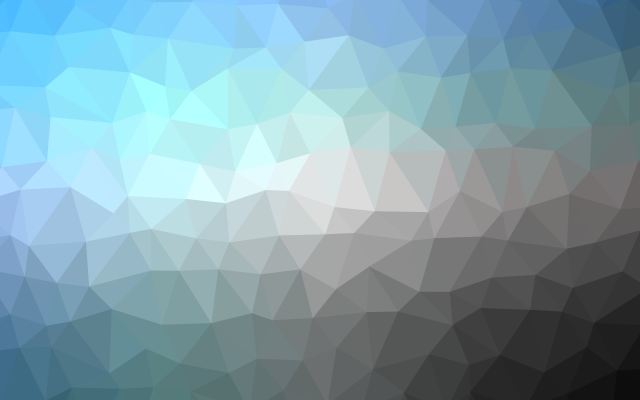
Write a WebGL 2 fragment shader that draws this background.

```glsl
#version 300 es
precision highp float;

uniform vec2 u_resolution;
out vec4 fragColor;

vec2 hash2(vec2 p) {
  vec3 q = fract(vec3(p.xyx) * vec3(0.1031, 0.1030, 0.0973));
  q += dot(q, q.yzx + 33.33);
  return fract((q.xx + q.yz) * q.zy);
}

float cross2(vec2 a, vec2 b) {
  return a.x * b.y - a.y * b.x;
}

// Staggered lattice point, displaced at random
vec2 node(vec2 id) {
  return id + vec2(0.5 * mod(id.y, 2.0), 0.0) + (hash2(id + 71.0) - 0.5) * 0.68;
}

// Five evenly spaced colour stops from left to right
vec3 ramp(float x, vec3 a, vec3 b, vec3 c, vec3 d, vec3 e) {
  float t = clamp(x, 0.0, 1.0) * 4.0;
  vec3 col = mix(a, b, clamp(t, 0.0, 1.0));
  col = mix(col, c, clamp(t - 1.0, 0.0, 1.0));
  col = mix(col, d, clamp(t - 2.0, 0.0, 1.0));
  return mix(col, e, clamp(t - 3.0, 0.0, 1.0));
}

float band(float low, float high, float y) {
  return clamp((y - low) / (high - low), 0.0, 1.0);
}

// Light field: blue sky, pale centre, dark lower right
vec3 lightField(vec2 uv) {
  float x = uv.x, y = uv.y;
  vec3 base = ramp(x, vec3(0.18, 0.36, 0.46), vec3(0.32, 0.48, 0.48),
    vec3(0.38, 0.40, 0.40), vec3(0.16), vec3(0.03));
  vec3 low = ramp(x, vec3(0.34, 0.50, 0.64), vec3(0.44, 0.59, 0.60),
    vec3(0.48, 0.49, 0.49), vec3(0.27), vec3(0.12));
  vec3 dusk = ramp(x, vec3(0.54, 0.68, 0.85), vec3(0.67, 0.79, 0.81),
    vec3(0.72), vec3(0.45), vec3(0.28));
  vec3 glow = ramp(x, vec3(0.66, 0.81, 1.0), vec3(0.80, 0.97, 1.0),
    vec3(0.93), vec3(0.62, 0.60, 0.60), vec3(0.43, 0.41, 0.41));
  vec3 high = ramp(x, vec3(0.48, 0.84, 1.0), vec3(0.65, 1.0, 1.0),
    vec3(0.74, 0.94, 0.93), vec3(0.45, 0.62, 0.64), vec3(0.35, 0.47, 0.47));
  vec3 top = ramp(x, vec3(0.26, 0.72, 1.0), vec3(0.48, 0.80, 1.0),
    vec3(0.55, 0.74, 0.95), vec3(0.40, 0.57, 0.76), vec3(0.17, 0.34, 0.48));
  vec3 col = mix(base, low, band(0.0, 0.20, y));
  col = mix(col, dusk, band(0.20, 0.38, y));
  col = mix(col, glow, band(0.38, 0.53, y));
  col = mix(col, high, band(0.53, 0.75, y));
  return mix(col, top, band(0.75, 1.0, y));
}

// Signed area against the longest side; negative when folded over
float quality(vec2 a, vec2 b, vec2 c) {
  float longest = max(dot(b - a, b - a), max(dot(c - b, c - b), dot(a - c, a - c)));
  return cross2(b - a, c - a) / longest;
}

float edgeDistance(vec2 p, vec2 a, vec2 b) {
  return cross2(b - a, p - a) / length(b - a);
}

// Adds one flat facet: colour in rgb, coverage in a
void addFacet(inout vec4 sum, vec2 p, vec2 a, vec2 b, vec2 c, float tone, vec2 extent, float px) {
  float d = min(edgeDistance(p, a, b), min(edgeDistance(p, b, c), edgeDistance(p, c, a)));
  float cover = clamp(d / px + 0.5, 0.0, 1.0);
  if (cover > 0.0) {
    vec3 col = lightField((a + b + c) / 3.0 / extent) * (1.0 + (tone - 0.5) * 0.09);
    sum += vec4(col, 1.0) * cover;
  }
}

void main() {
  float rows = 10.0;
  float px = rows / u_resolution.y;
  vec2 p = gl_FragCoord.xy * px;
  vec2 extent = u_resolution * px;
  vec4 sum = vec4(lightField(p / extent), 1.0) * 0.001;

  // Split each nearby quad along its better diagonal
  for (int j = -1; j <= 1; j++) {
    for (int i = -2; i <= 1; i++) {
      vec2 id = floor(p) + vec2(i, j);
      vec2 a = node(id);
      vec2 b = node(id + vec2(1.0, 0.0));
      vec2 c = node(id + vec2(1.0, 1.0));
      vec2 d = node(id + vec2(0.0, 1.0));
      vec2 tone = hash2(id + 140.0);
      if (min(quality(a, b, c), quality(a, c, d)) > min(quality(a, b, d), quality(b, c, d))) {
        addFacet(sum, p, a, b, c, tone.x, extent, px);
        addFacet(sum, p, a, c, d, tone.y, extent, px);
      } else {
        addFacet(sum, p, a, b, d, tone.x, extent, px);
        addFacet(sum, p, b, c, d, tone.y, extent, px);
      }
    }
  }
  fragColor = vec4(clamp(sum.rgb / sum.a, 0.0, 1.0), 1.0);
}
```
